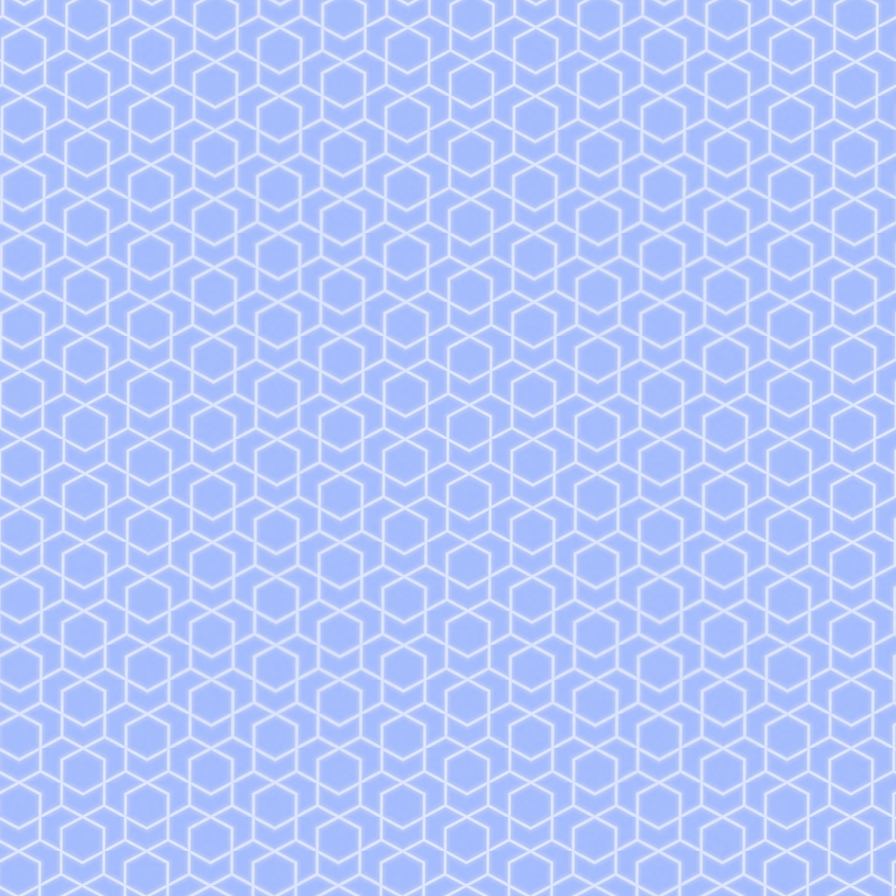
Write a Shadertoy shader that draws this pattern.

```glsl
float hash(vec2 p) {
    p = fract(p * vec2(0.1031, 0.1137));
    p += dot(p, p.yx + 33.3);
    return fract((p.x + p.y) * p.x * 17.0);
}

float noise(vec2 p) {
    vec2 i = floor(p), f = fract(p);
    f = f * f * (3.0 - 2.0 * f);
    return mix(mix(hash(i), hash(i + vec2(1, 0)), f.x),
               mix(hash(i + vec2(0, 1)), hash(i + vec2(1, 1)), f.x), f.y);
}

// Segment distance; grid coordinates are converted to canvas units
float segment(vec2 p, vec2 a, vec2 b) {
    vec2 gridStep = vec2(1.0 / 42.0, 1.0 / 78.3);
    vec2 pa = (p - a) * gridStep, ba = (b - a) * gridStep;
    return length(pa - ba * clamp(dot(pa, ba) / dot(ba, ba), 0.0, 1.0));
}

// Hexagon with two legs that branch toward its neighbours
float hexMotif(vec2 p) {
    p = vec2(abs(mod(p.x + 3.0, 6.0) - 3.0), mod(p.y + 4.0, 6.0) - 4.0);
    float d = segment(p, vec2(0, 2), vec2(1, 1));
    d = min(d, segment(p, vec2(1, 1), vec2(1, -3)));
    d = min(d, segment(p, vec2(1, -1), vec2(0, -2)));
    d = min(d, segment(p, vec2(1, -3), vec2(0, -4)));
    return min(d, segment(p, vec2(1, -3), vec2(2, -4)));
}

void mainImage(out vec4 fragColor, in vec2 fragCoord) {
    vec2 uv = fragCoord / iResolution.xy;
    float pixel = 1.0 / iResolution.y;

    // Two interleaved lattices, leaning very slightly
    vec2 p = uv - vec2(0.0977, 0.9056);
    p.x -= 0.0065 * p.y;
    p *= vec2(42.0, 78.3);
    float d = min(hexMotif(p), hexMotif(p - 3.0));

    // Lines drift between crisp and soft across the sheet
    float softness = 0.5 - 0.25 * (cos(14.0 * (uv.y - 0.5)) + cos(15.0 * (uv.x - 0.53)));
    float edge = max(mix(0.0027, 0.0034, softness), pixel);
    float line = 1.0 - smoothstep(0.0003, edge, d);
    line *= mix(1.0, 0.84, softness) * (0.92 + 0.12 * noise(uv * 190.0));
    float halo = 1.0 - smoothstep(0.002, 0.0075, d);

    vec3 color = mix(vec3(0.645, 0.738, 0.992), vec3(0.71, 0.77, 0.97), halo);
    color = mix(color, vec3(0.88, 0.92, 1.0), line);

    // Faint mottling
    color += vec3(0.016, 0.010, -0.006) * (noise(uv * 230.0) - 0.5);
    fragColor = vec4(clamp(color, 0.0, 1.0), 1.0);
}
```
